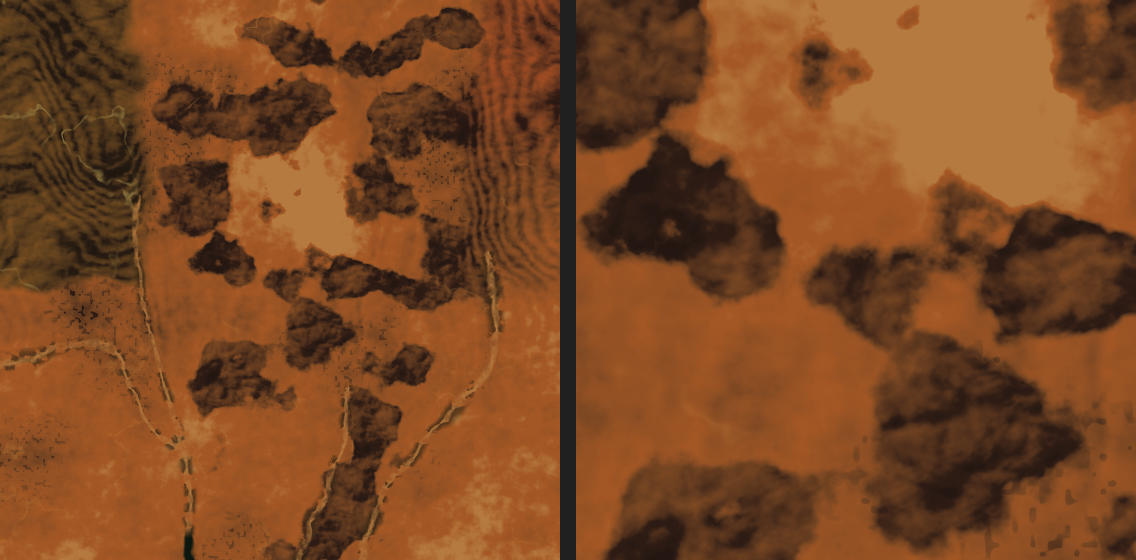
Left, the full canvas; right, a detail of the centre.
A Shadertoy shader for this texture:

```glsl
// Desert seen from high above: orange sand plains, dark rugged outcrops,
// folded strata in the upper corners and pale dry river beds.
// A noisy tone field is built from regions and relief, then mapped to earth colours.

float hash(vec2 p) {
    vec3 h = fract(vec3(p.xyx) * 0.1031);
    h += dot(h, h.yzx + 33.33);
    return fract((h.x + h.y) * h.z);
}

float noise(vec2 p) {
    vec2 i = floor(p), f = fract(p);
    f = f * f * (3.0 - 2.0 * f);
    return mix(mix(hash(i), hash(i + vec2(1, 0)), f.x),
               mix(hash(i + vec2(0, 1)), hash(i + vec2(1, 1)), f.x), f.y);
}

const mat2 OCTAVE = mat2(1.6, 1.2, -1.2, 1.6);

float fbm(vec2 p, int octaves) {
    float sum = 0.0, amp = 0.5, total = 0.0;
    for (int i = 0; i < octaves; i++) {
        sum += amp * noise(p);
        total += amp;
        amp *= 0.5;
        p = OCTAVE * p + 7.3;
    }
    return sum / total;
}

// Sharp-crested terrain height
float ridges(vec2 p) {
    float sum = 0.0, amp = 0.5;
    for (int i = 0; i < 5; i++) {
        sum += amp * (1.0 - abs(2.0 * noise(p) - 1.0));
        amp *= 0.52;
        p = OCTAVE * p + 3.1;
    }
    return sum;
}

// Soft ellipse: 1 at its centre, 0 on its rim, negative outside
float mass(vec2 p, vec2 centre, vec2 radius) {
    return max(1.0 - length((p - centre) / radius), -1.0);
}

// Scattered hills on a jittered grid
float knolls(vec2 p) {
    float best = -1.0;
    vec2 cell = floor(p);
    for (int y = -1; y <= 1; y++)
    for (int x = -1; x <= 1; x++) {
        vec2 c = cell + vec2(x, y);
        float size = hash(c + 41.0);
        vec2 centre = c + 0.2 + 0.6 * vec2(hash(c), hash(c + 17.0));
        vec2 radius = vec2(0.3 + 0.5 * size, 0.25 + 0.5 * hash(c + 5.0));
        if (size > 0.42) best = max(best, mass(p, centre, radius));
    }
    return best;
}

// Tone 0..1 from near black rock to pale sand
vec3 earth(float t) {
    vec3 c = mix(vec3(0.14, 0.09, 0.07), vec3(0.18, 0.11, 0.08), smoothstep(-0.1, 0.04, t));
    c = mix(c, vec3(0.32, 0.19, 0.11), clamp((t - 0.04) / 0.115, 0.0, 1.0));
    c = mix(c, vec3(0.44, 0.26, 0.13), clamp((t - 0.155) / 0.17, 0.0, 1.0));
    c = mix(c, vec3(0.56, 0.31, 0.14), clamp((t - 0.325) / 0.225, 0.0, 1.0));
    c = mix(c, vec3(0.64, 0.34, 0.14), clamp((t - 0.55) / 0.25, 0.0, 1.0));
    return mix(c, vec3(0.71, 0.48, 0.25), clamp((t - 0.84) / 0.2, 0.0, 1.0));
}

void mainImage(out vec4 fragColor, in vec2 fragCoord) {
    vec2 uv = fragCoord / iResolution.xy;
    vec2 bend = vec2(fbm(uv * 5.0 + 3.0, 6), fbm(uv * 5.0 + 19.0, 6)) - 0.5;
    vec2 q = uv + 0.2 * bend;
    float rough = fbm(uv * 16.0 + 2.0, 6) - 0.5;
    float broad = fbm(uv * 5.0 + 31.0, 4) - 0.5;
    float grain = fbm(uv * 75.0, 4) - 0.5;

    // Regions: folded uplands, central belt, southern ridge, scattered outcrops
    float folds = smoothstep(0.30, 0.24, q.x) * smoothstep(0.475, 0.505, q.y);
    float redland = smoothstep(0.79, 0.88, q.x) * smoothstep(0.45, 0.56, q.y);
    float rock = knolls(q * 8.0 + 4.0) - 0.12;
    rock -= smoothstep(0.32, 0.2, uv.y) + smoothstep(0.32, 0.24, uv.x) + smoothstep(0.84, 0.9, uv.x);
    rock = max(rock, mass(q, vec2(0.69, 0.51), vec2(0.24, 0.05)));
    rock = max(rock, mass(q, vec2(0.39, 0.65), vec2(0.1, 0.11)));
    rock = max(rock, mass(q - vec2(0.3 * (q.y - 0.14), 0.0), vec2(0.61, 0.14), vec2(0.07, 0.19)));
    float outcrop = smoothstep(-0.02, 0.22, rock + 1.7 * rough);
    float rugged = max(outcrop, max(folds, redland));

    // Sand with windblown patches, downslope streaks and a pale central plain
    float streaks = noise(vec2(q.x * 75.0, uv.y * 7.0)) - 0.5;
    float tone = 0.70 + 0.75 * broad + 0.45 * rough + 0.3 * grain;
    tone += 0.22 * streaks * smoothstep(0.2, 0.4, uv.y);
    tone -= 0.2 * smoothstep(0.1, 0.0, abs(q.y - 0.42)) * smoothstep(0.5, 0.3, q.x);
    tone += 0.3 * smoothstep(0.0, 0.7, mass(q, vec2(0.52, 0.74), vec2(0.12, 0.2)) + broad);

    // Rock tones and bent strata
    tone = mix(tone, 0.36 + 0.6 * broad + 0.5 * rough, redland);
    tone = mix(tone, 0.23 + 0.5 * broad + 0.4 * rough, folds);
    tone = mix(tone, 0.12 + 0.5 * rough + 0.3 * grain, outcrop * (1.0 - 0.6 * folds));
    float bow = fbm(uv * vec2(4.0, 3.0) + 8.0, 3);
    tone += 0.09 * folds * sin(170.0 * (q.y + 0.4 * bow) + 4.0 * rough);
    tone += 0.12 * redland * sin(150.0 * (q.x + 0.35 * q.y + 0.4 * bow) + 5.0 * rough);

    // Slanting light over the relief
    vec2 site = (uv + 0.06 * bend) * vec2(11.0, 14.0);
    float relief = ridges(site + vec2(-0.03, 0.04)) - ridges(site - vec2(-0.03, 0.04));
    tone += relief * mix(0.35, 0.95, rugged);
    float scrub = smoothstep(0.68, 0.85, noise(uv * 190.0)) * smoothstep(0.0, 0.12, -broad);
    tone -= 0.25 * scrub * (1.0 - rugged);

    vec3 color = earth(tone);
    color *= mix(vec3(1.0), vec3(0.86, 0.98, 0.9), folds);
    color *= mix(vec3(1.0), vec3(1.06, 0.92, 0.95), redland * smoothstep(0.6, 0.9, uv.y));

    // Thin branching gullies, yellowish in the folded upland
    float gully = smoothstep(0.018, 0.0, abs(fbm(uv * 7.0 + 50.0, 5) - 0.5));
    gully *= smoothstep(-0.06, 0.1, fbm(uv * 6.0 + 70.0, 3) - 0.5);
    vec3 silt = mix(vec3(0.72, 0.46, 0.21), vec3(0.64, 0.54, 0.28), folds);
    color = mix(color, silt, gully * mix(0.4, 0.75, folds) * (0.6 + 1.6 * grain));

    // Main dry rivers: pale beds between dark, shrubby banks
    vec2 r = uv + 0.1 * bend;
    float trunk = abs(r.x - 0.25 - 0.105 * smoothstep(0.45, 0.16, r.y)) + max(r.y - 0.65, 0.0);
    float east = abs(r.x - 0.89 + 0.24 * smoothstep(0.38, 0.03, r.y)) + max(r.y - 0.56, 0.0);
    float south = abs(r.x - 0.53 - 0.3 * r.y) + max(r.y - 0.3, 0.0);
    float west = abs(r.y - 0.36 + 0.14 * smoothstep(0.14, 0.34, r.x)) + max(r.x - 0.34, 0.0);
    float river = min(min(trunk, east * 0.7), min(south, west));
    float banks = smoothstep(0.018, 0.004, river) * smoothstep(-0.02, 0.12, rough + grain);
    color = mix(color, vec3(0.19, 0.14, 0.08), 0.7 * banks);
    float bed = smoothstep(0.007, 0.002, river + 0.012 * grain);
    color = mix(color, vec3(0.70, 0.47, 0.24), bed * clamp(0.65 + 2.0 * grain, 0.0, 1.0));
    float pool = smoothstep(0.012, 0.005, trunk) * smoothstep(0.08, 0.05, r.y);
    color = mix(color, vec3(0.05, 0.09, 0.06), pool);

    fragColor = vec4(color, 1.0);
}
```
